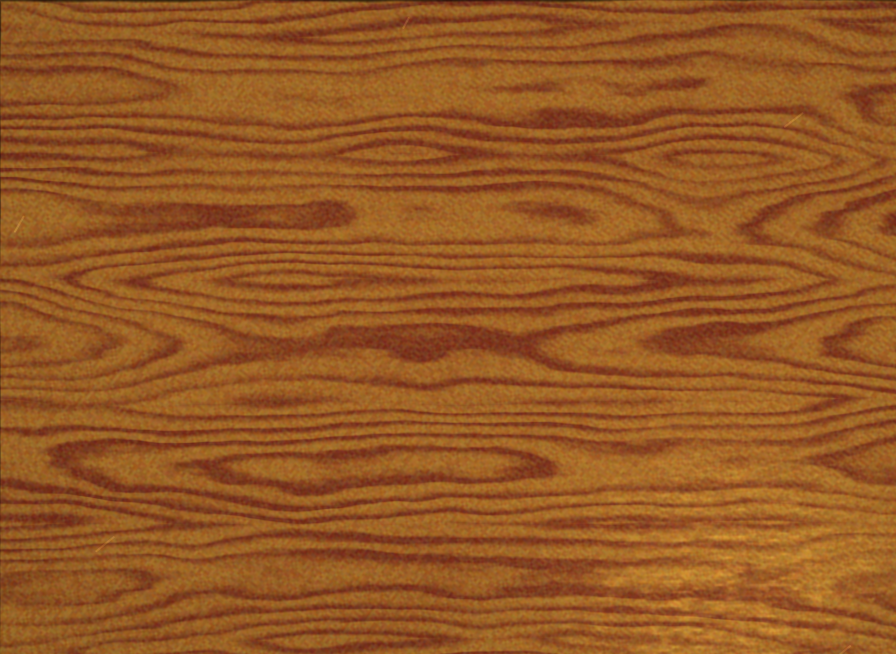
A Shadertoy shader for this texture:

```glsl
#define ROWS 5.3
#define RING_COUNT 3.0
#define FLAME_DEPTH 3.2
#define FLAME_LENGTH 2.7
#define GRAIN_AMOUNT 0.12
#define RING_SOFTNESS 0.34
#define SHEEN_CENTER vec2(1.12, 0.10)
#define PALE_WOOD vec3(0.632, 0.408, 0.154)
#define MID_WOOD vec3(0.578, 0.338, 0.137)
#define DARK_WOOD vec3(0.468, 0.208, 0.114)
#define SHEEN_COLOR vec3(0.20, 0.18, 0.06)

float hash(vec2 p) {
    return fract(sin(dot(p, vec2(127.1, 311.7))) * 43758.5453);
}

float noise(vec2 p) {
    vec2 i = floor(p), f = fract(p);
    f = f * f * (3.0 - 2.0 * f);
    return mix(mix(hash(i), hash(i + vec2(1, 0)), f.x),
               mix(hash(i + vec2(0, 1)), hash(i + vec2(1, 1)), f.x), f.y);
}

float fbm(vec2 p) {
    float sum = 0.0, amp = 0.5;
    for (int i = 0; i < 4; i++) {
        sum += amp * noise(p);
        p = mat2(0.96, 0.28, -0.28, 0.96) * p * 2.03 + 17.3;
        amp *= 0.5;
    }
    return sum;
}

// Ring height: flat along the row axes, steep and rounded between them
float ringHeight(vec2 p) {
    float y = p.y + 0.05 * (fbm(vec2(p.x * 2.4, p.y * 3.0) + 5.0) - 0.5);
    float across = 2.0 * fract(y * ROWS - 0.06) - 1.0;
    float a2 = across * across;
    float flame = noise(vec2(p.x * FLAME_LENGTH, p.y * 4.0) + 31.0)
                + 0.35 * noise(vec2(p.x * 6.5, p.y * 9.0) + 13.0);
    float ripple = fbm(vec2(p.x * 7.0, p.y * 24.0) + 9.0) - 0.5;
    float fiber = noise(vec2(p.x * 14.0, p.y * 110.0)) - 0.5;
    return RING_COUNT * a2 * (1.6 - 0.6 * a2) + FLAME_DEPTH * flame
         + (1.1 - 0.5 * a2) * ripple + 0.16 * fiber;
}

// Slow darkening into late wood, then a softer return to pale
float lateWood(float h) {
    float t = fract(h);
    float edge = clamp(1.5 * fwidth(h), RING_SOFTNESS, 0.6);
    return smoothstep(0.15, 0.8, t) * (1.0 - smoothstep(1.0 - edge, 1.0, t));
}

// A few short pale scratches
float scratches(vec2 p, float aspect) {
    float mark = 0.0;
    for (int i = 0; i < 5; i++) {
        float k = float(i);
        vec2 d = p - vec2(hash(vec2(k, 1.7)) * aspect, hash(vec2(k, 8.3)));
        float angle = 0.6 + 1.2 * hash(vec2(k, 4.1));
        vec2 dir = vec2(cos(angle), sin(angle));
        float span = 0.006 + 0.012 * hash(vec2(k, 6.9));
        d -= dir * clamp(dot(d, dir), -span, span);
        mark = max(mark, 1.0 - smoothstep(0.0005, 0.0025, length(d)));
    }
    return mark;
}

void mainImage(out vec4 fragColor, in vec2 fragCoord) {
    vec2 p = fragCoord / iResolution.y;
    float aspect = iResolution.x / iResolution.y;

    // Growth rings fading in and out over hazy streaks
    float fade = fbm(vec2(p.x * 2.8, p.y * 15.0) + 50.0);
    float tone = lateWood(ringHeight(p)) * (0.15 + 1.55 * fade);
    tone += 0.55 * (fbm(vec2(p.x * 3.0, p.y * 13.0) + 70.0) - 0.42);
    tone += 0.18 * (fbm(vec2(p.x * 9.0, p.y * 75.0)) - 0.47);
    vec3 color = mix(PALE_WOOD, MID_WOOD, smoothstep(-0.1, 0.5, tone));
    color = mix(color, DARK_WOOD, smoothstep(0.25, 1.0, tone));

    // Uneven lamp light and glittering varnish
    vec2 toSheen = (p - SHEEN_CENTER) * vec2(1.0, 1.15);
    float glow = exp(-dot(toSheen, toSheen) * 16.0);
    float glitter = noise(vec2(p.x * 60.0, p.y * 190.0));
    vec2 q = vec2(p.x / aspect, p.y) - vec2(0.58, 0.5);
    color *= 1.04 - 0.2 * dot(q, q);
    color += SHEEN_COLOR * glow * (0.3 + 0.9 * glitter * glitter);
    color += vec3(0.10, 0.09, 0.05) * scratches(p, aspect);

    // Fine colored speckle on a turned lattice
    vec2 g = mat2(0.8, 0.6, -0.6, 0.8) * p * 240.0;
    vec3 speckle = vec3(noise(g), noise(g + 91.7), noise(g + 203.1)) - 0.5;
    color += GRAIN_AMOUNT * (0.6 * speckle + 0.4 * speckle.g);

    // Worn dark rim along the top and left
    float rim = min(p.x * 1.6, 1.0 - p.y);
    float wear = 0.010 * (fbm(p * 7.0 + 3.0) - 0.4);
    color *= mix(0.35, 1.0, smoothstep(wear - 0.003, wear + 0.003, rim));

    fragColor = vec4(clamp(color, 0.0, 1.0), 1.0);
}
```
